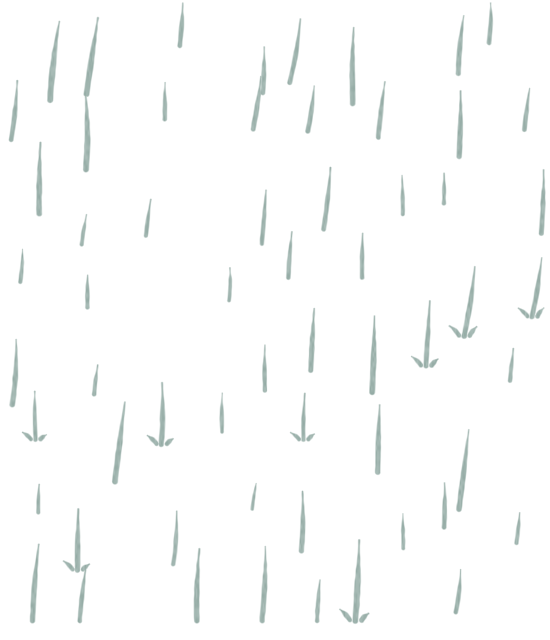
Write a Shadertoy shader that draws this pattern.

```glsl
vec4 hash4(vec2 p) {
    vec4 q = fract(p.xyxy * vec4(0.1031, 0.1030, 0.0973, 0.1099));
    q += dot(q, q.wzxy + 33.33);
    return fract((q.xxyz + q.yzzw) * q.zywx);
}

float valueNoise(vec2 p) {
    vec2 i = floor(p), f = fract(p);
    f *= f * (3.0 - 2.0 * f);
    return mix(mix(hash4(i).x, hash4(i + vec2(1, 0)).x, f.x),
               mix(hash4(i + vec2(0, 1)).x, hash4(i + vec2(1, 1)).x, f.x), f.y);
}

// Distance to a brush stroke, thin at the tip and round at the base
float brushStroke(vec2 p, vec2 tip, vec2 base, float radius, float bow) {
    vec2 axis = base - tip;
    float t = clamp(dot(p - tip, axis) / dot(axis, axis), 0.0, 1.0);
    vec2 spine = tip + axis * t + vec2(-axis.y, axis.x) * bow * t * (1.0 - t);
    return length(p - spine) - radius * mix(0.3, 1.0, smoothstep(0.0, 0.6, t));
}

// Two short drops that fly up on either side of the impact
float splash(vec2 p, float size, vec4 rnd) {
    vec2 leftTip = vec2(-0.020, 0.008 + 0.007 * rnd.x);
    vec2 rightTip = vec2(0.017, 0.007 + 0.006 * rnd.y);
    float left = brushStroke(p, leftTip * size, vec2(-0.007, 0.001) * size, 0.0031 * size, 0.2);
    float right = brushStroke(p, rightTip * size, vec2(0.008, 0.001) * size, 0.0033 * size, -0.2);
    return min(left, right);
}

// One raindrop trail per grid cell
float rainCell(vec2 p, vec2 id, vec2 cell) {
    vec4 place = hash4(id + 17.0), form = hash4(id + 71.0);
    if (place.z < 0.08) return 1.0;

    float len = mix(0.04, 0.13, pow(form.x, 1.3));
    vec2 center = (id + 0.5 + 0.8 * (place.xy - 0.5)) * cell;
    center.y = clamp(center.y, 0.5 * len + 0.03, 0.995 - 0.5 * len);

    vec2 halfAxis = 0.5 * len * vec2(mix(-0.03, 0.17, form.y), 1.0);
    vec2 base = center - halfAxis;
    float radius = 0.0021 + 0.018 * len + 0.0006 * (form.z - 0.5);
    float d = brushStroke(p, center + halfAxis, base, radius, 0.16 * (form.w - 0.4));

    // Splashes occur in the lower part only
    if (id.y < 5.0 && place.w < 0.22)
        d = min(d, splash(p - base, 0.7 + 4.0 * len, form));
    return d;
}

void mainImage(out vec4 fragColor, in vec2 fragCoord) {
    float pixel = 1.0 / iResolution.y;
    vec2 p = fragCoord * pixel;
    vec2 cell = vec2(iResolution.x * pixel, 1.0) / 8.0;
    vec2 home = floor(p / cell);

    // Nearest stroke among the neighbouring cells
    float d = 1.0;
    for (int j = -1; j <= 1; j++)
        for (int i = -1; i <= 1; i++) {
            vec2 id = home + vec2(i, j);
            if (all(greaterThanEqual(id, vec2(0))) && all(lessThan(id, vec2(8))))
                d = min(d, rainCell(p, id, cell));
        }

    // Uneven brush edge and faint pigment streaks
    d += 0.0009 * (valueNoise(p * vec2(150.0, 110.0)) - 0.5);
    float streak = valueNoise(p * vec2(420.0, 130.0));
    vec3 ink = mix(vec3(0.58, 0.67, 0.645), vec3(0.67, 0.745, 0.725), streak);
    float coverage = 1.0 - smoothstep(-pixel, pixel, d);
    fragColor = vec4(mix(vec3(1.0), ink, coverage), 1.0);
}
```
